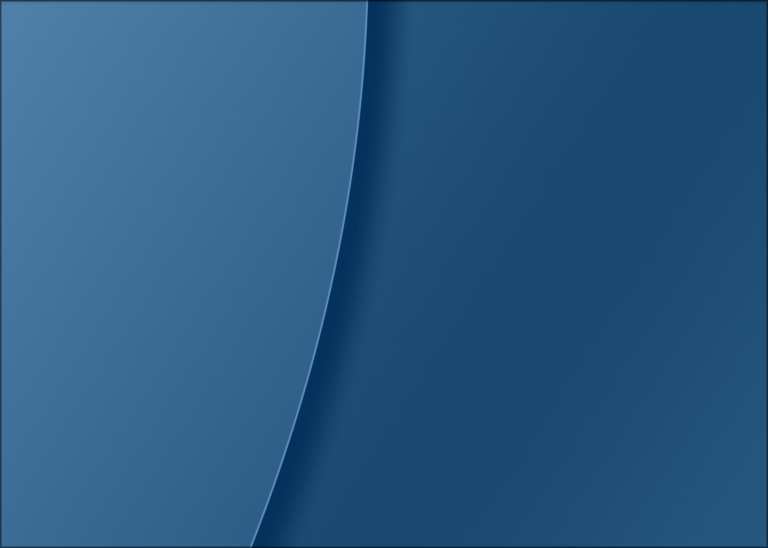
A Shadertoy shader for this background:

```glsl
// A pale blue curved panel casting a soft shadow over a deep blue backdrop.
#define RIM_WIDTH 0.0035
#define SHADOW_WIDTH 0.092
#define SHADOW_STRENGTH 0.95
#define FRAME_WIDTH 0.0027
#define FRAME_DARKNESS 0.5
#define GRAIN_SCALE 150.0
#define GRAIN_AMOUNT 0.008

const vec3 PANEL_LIGHT = vec3(0.315, 0.505, 0.665);
const vec3 PANEL_DEEP = vec3(0.150, 0.345, 0.505);
const vec3 BACK_DEEP = vec3(0.100, 0.285, 0.440);
const vec3 BACK_LIGHT = vec3(0.148, 0.340, 0.495);
const vec3 SHADOW_COLOR = vec3(0.010, 0.190, 0.355);
const vec3 RIM_COLOR = vec3(0.370, 0.570, 0.750);

vec2 hashGradient(vec2 cell) {
    vec2 h = vec2(dot(cell, vec2(127.1, 311.7)), dot(cell, vec2(269.5, 183.3)));
    return 2.0 * fract(sin(h) * 43758.5) - 1.0;
}

float gradientNoise(vec2 p) {
    vec2 i = floor(p), f = fract(p);
    vec2 u = f * f * (3.0 - 2.0 * f);
    vec2 e = vec2(0.0, 1.0);
    float low = mix(dot(hashGradient(i), f),
                    dot(hashGradient(i + e.yx), f - e.yx), u.x);
    float high = mix(dot(hashGradient(i + e.xy), f - e.xy),
                     dot(hashGradient(i + e.yy), f - e.yy), u.x);
    return mix(low, high, u.y);
}

// Approximate distance to the curved edge; positive on the right.
float panelDistance(vec2 uv, float aspect) {
    float t = 1.0 - uv.y;
    float edge = 0.479 - t * (0.023 + 0.129 * t);
    float slope = aspect * (0.023 + 0.258 * t);
    return (uv.x - edge) * aspect / sqrt(1.0 + slope * slope);
}

// Dark diagonal valley, lighter toward two opposite corners.
vec3 backdrop(vec2 uv, float aspect) {
    vec2 offset = (uv - vec2(0.749, 0.535)) * vec2(aspect, 1.0);
    float valley = abs(dot(offset, vec2(0.84, -0.54)));
    return mix(BACK_DEEP, BACK_LIGHT, smoothstep(0.02, 0.6, valley));
}

vec3 panel(vec2 uv) {
    float fall = 1.1 * uv.x + 0.5 * (1.0 - uv.y);
    return mix(PANEL_LIGHT, PANEL_DEEP, clamp(fall, 0.0, 1.0));
}

void mainImage(out vec4 fragColor, in vec2 fragCoord) {
    vec2 uv = fragCoord / iResolution.xy;
    float aspect = iResolution.x / iResolution.y;
    float pixel = 1.0 / iResolution.y;
    float d = panelDistance(uv, aspect);

    // Backdrop with the shadow of the panel
    vec3 color = backdrop(uv, aspect);
    float shadow = 1.0 - smoothstep(0.012, SHADOW_WIDTH, d);
    color = mix(color, SHADOW_COLOR, SHADOW_STRENGTH * shadow);

    // Panel and its bright rim
    float cover = smoothstep(0.5 * pixel, -0.5 * pixel, d);
    color = mix(color, panel(uv), cover);
    float rim = 1.0 - smoothstep(0.0, RIM_WIDTH, abs(d + 0.4 * RIM_WIDTH));
    color = mix(color, RIM_COLOR, 0.9 * rim);

    // Fine grain
    color += GRAIN_AMOUNT * gradientNoise(uv * vec2(aspect, 1.0) * GRAIN_SCALE);

    // Thin dark frame, with a soft shade under the top side
    vec2 border = min(uv, 1.0 - uv) * vec2(aspect, 1.0);
    float inset = min(border.x, border.y);
    float frame = 1.0 - smoothstep(-0.5 * pixel, 0.5 * pixel, inset - FRAME_WIDTH);
    color *= 1.0 - FRAME_DARKNESS * frame;
    color *= 1.0 - 0.12 * smoothstep(0.010, 0.0, 1.0 - uv.y);

    fragColor = vec4(color, 1.0);
}
```
